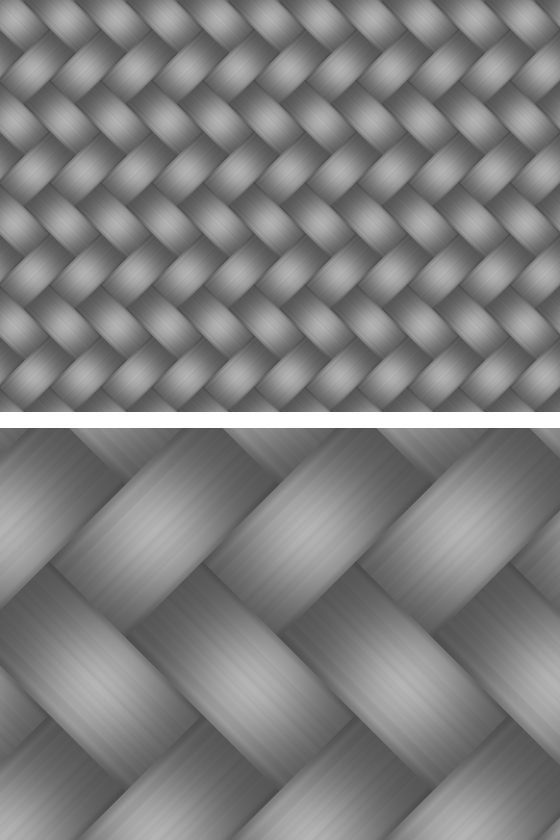
Top: the whole. Bottom: its middle third, enlarged.
This pattern is drawn by a Shadertoy shader. Its source:

```glsl
// Grey herringbone weave of brushed, softly rounded diagonal straps.

const float REPEATS_ACROSS = 10.95;         // straps per canvas width
const vec2  ANCHOR = vec2(0.431, 0.434);    // centre of one rising strap, in canvas widths
const vec3  DARK_GREY  = vec3(0.325);
const vec3  LIGHT_GREY = vec3(0.695);
const float HIGHLIGHT_SHIFT = 0.13;         // highlight sits below the strap's middle
const float HIGHLIGHT_FALLOFF = 2.4;
const float ROUNDING = 0.42;                // dimming toward the long sides
const float SEAM_WIDTH = 0.07;
const float SEAM_DARKNESS = 0.13;
const float FIBRES = 22.0;                  // coarse streaks per strap
const float FIBRE_CONTRAST = 0.10;
const int   SAMPLES = 3;                    // antialiasing grid side

float hash(float n) {
    n = fract(n * 0.1031);
    n *= n + 33.33;
    n *= n + n;
    return fract(n);
}

float noise(float x) {
    float cell = floor(x);
    return mix(hash(cell), hash(cell + 1.0), smoothstep(0.0, 1.0, x - cell));
}

// x: lower to upper end, 0..2; y: across the strap, 0..1
vec2 strapCoords(vec2 p) {
    vec2 q = (p - ANCHOR) * REPEATS_ACROSS;
    vec2 diagonal = vec2(q.x + q.y, q.x - q.y) + vec2(1.0, 0.5);
    vec2 cell = floor(diagonal);
    vec2 local = diagonal - cell;
    float stage = mod(cell.x - cell.y, 4.0);
    return stage < 1.5 ? vec2(local.x + stage, local.y)
                       : vec2(stage - 1.0 - local.y, local.x);
}

vec3 weave(vec2 p) {
    vec2 strap = strapCoords(p);
    float along = strap.x - 1.0 + HIGHLIGHT_SHIFT;
    float across = 2.0 * strap.y - 1.0;

    // Rounded sheen
    float sheen = exp(-HIGHLIGHT_FALLOFF * along * along);
    sheen *= 1.0 - ROUNDING * across * across;
    vec3 color = mix(DARK_GREY, LIGHT_GREY, sheen);

    // Lengthwise fibres
    float streak = 0.6 * noise(strap.y * FIBRES + 7.0)
                 + 0.4 * noise(strap.y * FIBRES * 2.0 + 61.0);
    color *= 1.0 + FIBRE_CONTRAST * (streak - 0.5);

    // Shaded seams along the long sides
    float sideDistance = min(strap.y, 1.0 - strap.y);
    return color * (1.0 - SEAM_DARKNESS * (1.0 - smoothstep(0.0, SEAM_WIDTH, sideDistance)));
}

void mainImage(out vec4 fragColor, in vec2 fragCoord) {
    vec3 sum = vec3(0.0);
    for (int i = 0; i < SAMPLES; i++)
        for (int j = 0; j < SAMPLES; j++) {
            vec2 offset = (vec2(i, j) + 0.5) / float(SAMPLES) - 0.5;
            sum += weave((fragCoord + offset) / iResolution.x);
        }
    fragColor = vec4(sum / float(SAMPLES * SAMPLES), 1.0);
}
```
